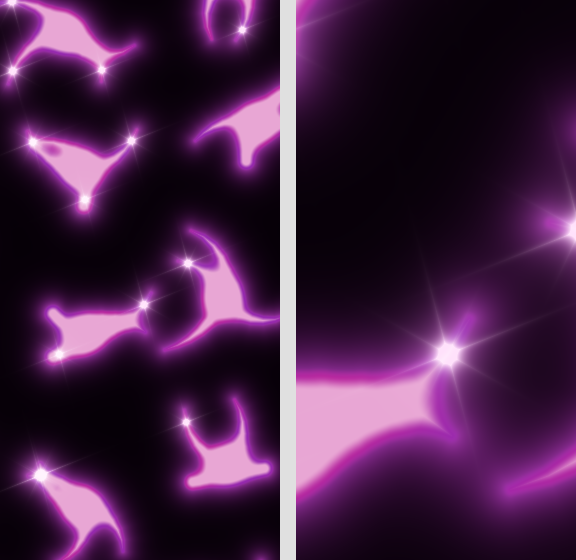
Left, the full canvas; right, a detail of the centre.
Give the GLSL for this pattern, as a WebGL 1 fragment shader.

```glsl
precision highp float;
uniform vec2 u_resolution;

// Lengths are fractions of the canvas width
const float CELL = 0.58;
const float JITTER = 0.16;
const float HUB_RADIUS = 0.037;
const float LOBE_RADIUS = 0.028;
const float TIP_RADIUS = 0.003;
const float WEB_BLEND = 0.07;
const float GLOW_REACH = 0.036;
const float SHAPE_REACH = 0.56;
const float STAR_TILT = 0.38;
const float STAR_SHARE = 0.28;
const float SEED = 17.0;
const int SEGMENTS = 6;

const vec3 NIGHT = vec3(0.022, 0.0, 0.026);
const vec3 GLOW = vec3(0.57, 0.19, 0.60);
const vec3 MAGENTA = vec3(0.72, 0.15, 0.62);
const vec3 VIOLET = vec3(0.54, 0.15, 0.70);
const vec3 PINK = vec3(0.91, 0.65, 0.83);
const vec3 STARLIGHT = vec3(1.0, 0.86, 0.95);

vec4 hash4(vec2 p) {
  vec4 q = fract(vec4(p.xyxy + SEED) * vec4(0.1031, 0.1030, 0.0973, 0.1099));
  q += dot(q, q.wzxy + 33.33);
  return fract((q.xxyz + q.yzzw) * q.zywx);
}

vec2 rotate(vec2 p, float a) {
  float c = cos(a), s = sin(a);
  return vec2(c * p.x + s * p.y, c * p.y - s * p.x);
}

float smoothMin(float a, float b, float k) {
  float h = max(k - abs(a - b), 0.0) / k;
  return min(a, b) - 0.25 * h * h * k;
}

// Tapered arm curling away from +x: x = distance, yz = a point near its end
vec3 curledArm(vec2 p, float len, float turn, float tip) {
  float d = 1.0;
  float n = float(SEGMENTS);
  float piece = len / n;
  vec2 start = vec2(0.0);
  vec2 nearEnd = start;
  for (int i = 0; i < SEGMENTS; i++) {
    float t = float(i) / n;
    float heading = turn * (t + 0.5 / n);
    vec2 dir = vec2(cos(heading), sin(heading));
    float along = clamp(dot(p - start, dir), 0.0, piece);
    float radius = mix(HUB_RADIUS, tip, t + along / len);
    d = min(d, length(p - start - dir * along) - radius);
    nearEnd = start;
    start += dir * piece;
  }
  return vec3(d, nearEnd);
}

// One thin streak of light through the origin
float ray(vec2 p, float angle, float reach) {
  p = abs(rotate(p, angle));
  return exp(-p.y / 0.0034 - p.x / reach);
}

float sparkle(vec2 p, float size) {
  float r = length(p);
  float light = 0.85 * exp(-r * r / (0.00026 * size)) + 0.35 * exp(-r / 0.028);
  light += 0.55 * ray(p, STAR_TILT, 0.045 * size);
  light += 0.50 * ray(p, STAR_TILT + 1.45, 0.034 * size);
  light += 0.35 * ray(p, STAR_TILT + 0.75, 0.022 * size);
  light += 0.35 * ray(p, STAR_TILT + 2.25, 0.026 * size);
  return light;
}

// Four-armed shape: x = signed distance, y = light of its sparkles
vec2 starryShape(vec2 p, vec2 id) {
  if (length(p) > SHAPE_REACH) return vec2(1.0, 0.0);
  vec4 body = hash4(id + 71.0);
  float d = length(p) - HUB_RADIUS;
  float light = 0.0;
  for (int i = 0; i < 4; i++) {
    float n = float(i);
    vec4 h = hash4(id * 5.0 + vec2(n * 13.0, n * 7.0 + 3.0));
    float lobe = step(0.64, h.x);
    float len = mix(0.21 + 0.09 * h.y, 0.12 + 0.04 * h.y, lobe);
    float side = h.z < 0.5 ? -1.0 : 1.0;
    float turn = side * mix(0.9 + 0.8 * h.w, 0.6, lobe);
    float skew = 0.22 * (1.0 - 2.0 * mod(n, 2.0));
    float angle = 6.2832 * body.x + 1.5708 * n + skew + 0.5 * (h.y - 0.5);
    vec2 q = rotate(p, angle);
    vec3 arm = curledArm(q, len, turn, mix(TIP_RADIUS, LOBE_RADIUS, lobe));
    d = smoothMin(d, arm.x, WEB_BLEND);

    // Some arms carry a sparkle near the end
    if (fract(h.w * 7.3 + h.x) < STAR_SHARE)
      light += sparkle(rotate(q - arm.yz, -angle), 0.65 + 0.6 * h.z);
  }
  return vec2(d, light);
}

void main() {
  vec2 uv = gl_FragCoord.xy / u_resolution.x;
  vec2 home = floor(uv / CELL);
  float d = 1.0, glow = 0.0, light = 0.0;

  // Gather shapes from a jittered grid with staggered columns
  for (int j = -1; j <= 1; j++) {
    for (int i = -1; i <= 1; i++) {
      vec2 id = home + vec2(float(i), float(j));
      vec2 center = id + 0.5 + vec2(0.0, 0.4 * mod(id.x, 2.0) - 0.2);
      center = center * CELL + JITTER * (hash4(id).xy - 0.5);
      vec2 shape = starryShape(uv - center, id);
      d = min(d, shape.x);
      glow += exp(-max(shape.x, 0.0) / GLOW_REACH);
      light += shape.y;
    }
  }

  // Violet halo over the dark ground
  glow = min(glow, 1.1);
  vec3 color = NIGHT + GLOW * vec3(glow, pow(glow, 1.2), glow);

  // Rim drifts between magenta and violet, then melts into the pink fill
  float drift = 0.5 + 0.5 * sin(uv.x * 17.0 + 2.0 * sin(uv.y * 13.0));
  vec3 rim = mix(MAGENTA, VIOLET, 0.8 * drift);
  color = mix(color, rim, 1.0 - smoothstep(-0.004, 0.008, d));
  color = mix(color, PINK, smoothstep(0.001, 0.018, -d));

  // Screen the sparkles on top
  color = 1.0 - (1.0 - min(color, 1.0)) * (1.0 - STARLIGHT * min(light, 1.0));
  gl_FragColor = vec4(color, 1.0);
}
```
